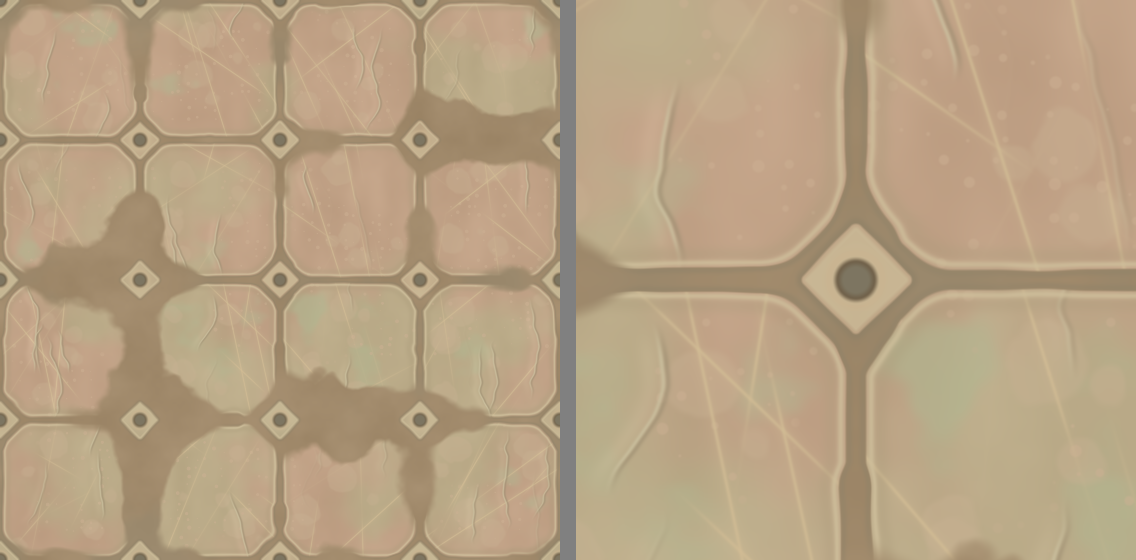
Left: the whole. Right: its middle third, enlarged.
Reproduce this texture procedurally as a Shadertoy shader.

```glsl
// Worn stone floor: a 4 by 4 grid of chamfered tiles with drilled diamond studs at the crossings.
// Distance functions shape the stones; wrapping value noise drives stains, chipped rims and
// the brown dirt that creeps over the edges. Cracks, scratches and spots are hashed per tile.

const float TILES = 4.0;

float hash(vec2 p) {
    return fract(sin(dot(p, vec2(127.1, 311.7))) * 43758.5453);
}

// Value noise that wraps after `period` lattice cells
float noise(vec2 p, float period) {
    vec2 i = floor(p), f = fract(p);
    f = f * f * (3.0 - 2.0 * f);
    vec2 a = mod(i, period), b = mod(i + 1.0, period);
    return mix(mix(hash(a), hash(vec2(b.x, a.y)), f.x),
               mix(hash(vec2(a.x, b.y)), hash(b), f.x), f.y);
}

// Layered noise over the whole floor, `freq` lattice cells per tile
float fbm(vec2 c, float freq) {
    float sum = 0.0, amp = 0.53;
    for (int i = 0; i < 4; i++) {
        sum += amp * noise(c * freq + float(i) * 17.0, TILES * freq);
        freq *= 2.0;
        amp *= 0.5;
    }
    return sum;
}

float line(float d, float width) {
    return exp(-d * d / (width * width));
}

float smoothMax(float a, float b, float k) {
    float h = max(k - abs(a - b), 0.0) / k;
    return max(a, b) + h * h * k * 0.25;
}

// Stained stone face; f is the position in the tile, c on the floor
vec3 stoneFace(vec2 c, vec2 f, vec2 id) {
    float stain = fbm(c, 1.5) + 0.22 * (hash(id + 3.3) - 0.5);
    vec3 col = mix(vec3(0.755, 0.632, 0.525), vec3(0.73, 0.668, 0.533), smoothstep(0.36, 0.64, stain));
    col += 0.05 * (fbm(c + 9.0, 3.0) - 0.5);
    col += 0.025 * (noise(c * vec2(10.0, 2.0), 40.0) - 0.5);
    float grain = fbm(c + 5.0, 5.0);
    col = mix(col, vec3(0.69, 0.72, 0.57), 0.55 * smoothstep(0.64, 0.8, fbm(c + 21.0, 2.5)));

    // Pale blotches with ragged outlines
    for (float k = 0.0; k < 6.0; k++) {
        vec2 at = 0.12 + 0.76 * vec2(hash(id + k * 1.7), hash(id.yx + k * 2.9 + 8.0));
        float r = mix(0.03, 0.11, hash(id + k + 40.0));
        float d = length(f - at) - r + 0.12 * (grain - 0.5);
        col = mix(col, vec3(0.785, 0.695, 0.575), 0.38 * smoothstep(0.012, -0.012, d));
    }

    // Small flecks gathered in clumps
    vec2 g = c * 16.0, cell = mod(floor(g), 16.0 * TILES);
    vec2 jitter = 0.25 + 0.5 * vec2(hash(cell + 0.7), hash(cell + 5.1));
    float size = 0.24 * hash(cell + 2.4) * step(0.6, hash(cell + 9.6));
    float fleck = smoothstep(size + 0.06, size - 0.06, length(fract(g) - jitter)) * step(0.04, size);
    col = mix(col, vec3(0.80, 0.69, 0.575), 0.5 * fleck * smoothstep(0.4, 0.6, noise(c * 3.0, 12.0)));

    // Straight, faint scratches
    for (float k = 0.0; k < 5.0; k++) {
        float angle = (hash(id + k * 3.1) - 0.5) * 2.2;
        vec2 normal = vec2(cos(angle), sin(angle));
        float s = dot(f - 0.5, normal) - 0.8 * (hash(id + k * 5.3 + 1.0) - 0.5);
        float along = dot(f, vec2(-normal.y, normal.x));
        float fade = smoothstep(0.25, 0.75, noise(vec2(along * 3.0 + k * 9.0, hash(id + k) * 30.0), 64.0));
        col = mix(col, vec3(0.82, 0.735, 0.58), fade * (0.6 * line(s, 0.005) + 0.13 * line(s, 0.02)));
    }

    // Wandering upright cracks: lit lip on one side, shade on the other
    for (float k = 0.0; k < 4.0; k++) {
        float seed = hash(id + k * 4.7 + 12.0);
        float bend = 0.16 * noise(vec2(f.y * 4.0 + k * 7.0, seed * 50.0), 64.0)
                   + 0.035 * noise(vec2(f.y * 15.0, seed * 40.0 + k), 64.0);
        float s = f.x - mix(0.05, 0.8, seed) - bend - 0.35 * (hash(id + k + 71.0) - 0.5) * (f.y - 0.5);
        float reach = mix(0.15, 0.42, hash(id + k * 6.1 + 30.0));
        float span = smoothstep(reach, reach * 0.5, abs(f.y - hash(id + k * 2.3 + 60.0)));
        span *= smoothstep(0.3, 0.7, hash(id + k * 8.9 + 15.0));
        col = mix(col, vec3(0.61, 0.55, 0.44), 0.55 * span * line(s - 0.011, 0.008));
        col = mix(col, vec3(0.79, 0.75, 0.62), 0.7 * span * line(s, 0.006));
        col += 0.025 * span * line(s + 0.03, 0.025);
    }
    return col;
}

void mainImage(out vec4 fragColor, in vec2 fragCoord) {
    vec2 c = fragCoord / iResolution.xy * TILES;
    float aa = 1.5 * TILES / iResolution.y;
    vec2 f = fract(c), id = mod(floor(c), TILES);
    float wobble = noise(c * 9.0, 36.0) - 0.5;
    float mottle = fbm(c + 2.0, 4.0) - 0.5;

    // Chamfered tile with uneven edges
    vec2 q = abs(f - 0.5);
    float tile = smoothMax(max(q.x, q.y) - 0.475, (q.x + q.y - 0.80) * 0.707, 0.04);
    tile += 0.012 * wobble + 0.02 * smoothstep(0.62, 0.9, noise(c * 6.0 + 3.0, 24.0));

    // Dirt reaches inward from the joints by a varying depth
    float depth = 0.30 * smoothstep(0.46, 0.92, noise(c * 1.5 + 0.4, 6.0));
    depth += 0.10 * smoothstep(0.5, 0.85, noise(c * 3.0 + 7.0, 12.0));
    float dirt = smoothstep(-0.035, 0.04, tile + depth * (1.0 + 1.2 * mottle) - 0.045);

    vec3 grout = vec3(0.63, 0.54, 0.42) + 0.07 * mottle;
    grout = mix(grout, vec3(0.58, 0.53, 0.43), 0.5 * smoothstep(0.5, 0.75, fbm(c + 13.0, 2.0)));
    vec3 stone = stoneFace(c, f, id);
    stone = mix(stone, vec3(0.67, 0.61, 0.48), 0.3 * line(tile + 0.035, 0.02));
    stone = mix(stone, vec3(0.81, 0.75, 0.61), 0.75 * line(tile + 0.012, 0.008));
    vec3 col = mix(grout, vec3(0.56, 0.51, 0.41), 0.45 * line(tile - 0.008, 0.009) * (1.0 - dirt));
    col = mix(col, stone, smoothstep(aa, -aa, tile) * (1.0 - dirt));

    // Rounded diamond studs on the crossings
    vec2 v = fract(c + 0.5) - 0.5, studId = mod(floor(c + 0.5), TILES);
    vec2 r = abs(vec2(v.x + v.y, v.x - v.y)) * 0.707;
    float stud = length(max(r - 0.082, 0.0)) - 0.018 + 0.014 * wobble;
    vec3 face = mix(vec3(0.75, 0.645, 0.525), vec3(0.71, 0.66, 0.53), hash(studId + 6.0)) + 0.06 * mottle;
    face = mix(face, vec3(0.80, 0.74, 0.60), 0.75 * line(stud + 0.014, 0.009));
    col = mix(col, vec3(0.55, 0.50, 0.40), 0.5 * line(stud - 0.004, 0.010));
    col = mix(col, face, smoothstep(aa, -aa, stud));

    // Drilled hole with a worn collar
    float hole = length(v) - 0.046;
    col = mix(col, vec3(0.79, 0.70, 0.56), 0.6 * line(hole - 0.018, 0.010));
    vec3 bore = mix(vec3(0.44, 0.38, 0.29), vec3(0.49, 0.46, 0.38), smoothstep(0.0, -0.018, hole));
    col = mix(col, bore, smoothstep(0.008 + aa, -aa, hole));

    fragColor = vec4(col, 1.0);
}
```
